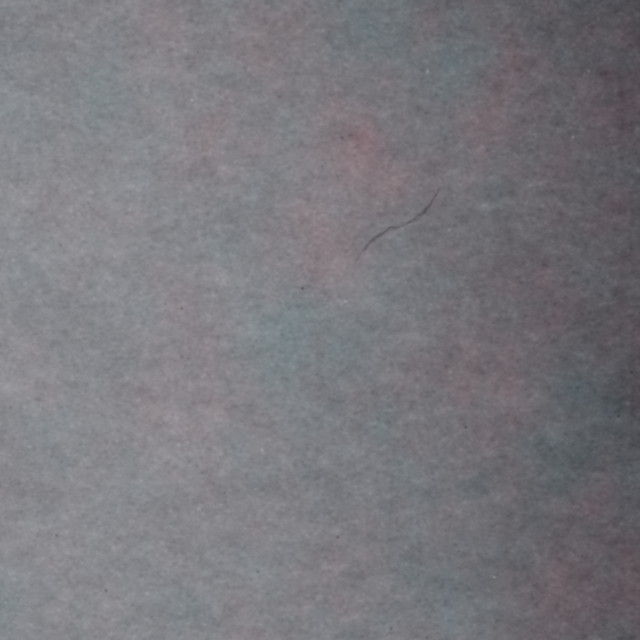
Give the GLSL for this texture, as a three.js fragment shader.

```glsl
// Worn grey plaster: a left-to-right falloff into shadow, covered in soft
// mottling, flat streaks and fine grain, with faint tints and a hairline crack.
// Every irregular layer is cellular noise: one signed soft blob per cell.

varying vec2 vUv;

const vec3 LIGHT_GREY = vec3(0.540, 0.540, 0.558);
const vec3 SHADOW_GREY = vec3(0.335, 0.325, 0.347);
const float FALLOFF_POWER = 2.2;
const float SHADOW_LEAN = 0.05;     // the shadow reaches further in at the top
const float TOP_DIM = 0.025;

const vec2 CLOUD_CELLS = vec2(7.0, 9.0);
const vec2 STREAK_CELLS = vec2(20.0, 42.0);
const vec2 MOTTLE_CELLS = vec2(55.0, 80.0);
const vec2 GRAIN_CELLS = vec2(135.0, 165.0);
const vec2 FINE_CELLS = vec2(240.0, 270.0);
const float CLOUD_GAIN = 0.016;
const float STREAK_GAIN = 0.020;
const float MOTTLE_GAIN = 0.020;
const float GRAIN_GAIN = 0.030;
const float FINE_GAIN = 0.016;

const vec3 TINT_AXIS = vec3(-0.020, 0.007, 0.006);   // mauve to teal
const vec2 TINT_CELLS = vec2(9.0, 8.0);

const vec2 CRACK_CENTER = vec2(0.620, 0.645);
const float CRACK_SLOPE = 0.35;
const float CRACK_BEND = 117.0;
const float CRACK_HALF_LENGTH = 0.066;
const float CRACK_WIDTH = 0.0022;
const float CRACK_DEPTH = 0.13;

const float SPECK_CELLS = 16.0;
const float SPECK_RADIUS = 0.0045;
const float SPECK_SHARE = 0.09;
const float SPECK_GAIN = 0.09;

// Three random values per cell.
vec3 hash3(vec2 cell) {
  vec3 p = fract(cell.xyx * vec3(0.1031, 0.1030, 0.0973));
  p += dot(p, p.yxz + 33.33);
  return fract((p.xxy + p.yzz) * p.zyx);
}

// Signed cellular noise: the sum of light and dark blobs in nearby cells.
float blobNoise(vec2 p, float seed) {
  vec2 cell = floor(p);
  vec2 local = p - cell;
  float sum = 0.0;
  for (int j = -1; j <= 1; j++) {
    for (int i = -1; i <= 1; i++) {
      vec2 offset = vec2(float(i), float(j));
      vec3 rnd = hash3(cell + offset + seed);
      vec2 d = offset + rnd.xy - local;
      sum += (rnd.z * 2.0 - 1.0) * exp(-4.0 * dot(d, d));
    }
  }
  return sum;
}

// Mean tone: dark at the right, a little dimmer along the top.
vec3 shadedBase(vec2 uv) {
  float reach = clamp(uv.x + SHADOW_LEAN * (uv.y - 0.5) * uv.x, 0.0, 1.1);
  vec3 tone = mix(LIGHT_GREY, SHADOW_GREY, pow(reach, FALLOFF_POWER));
  return tone - TOP_DIM * smoothstep(0.75, 1.05, uv.y);
}

// Hairline along a cubic, with a wavering edge and faded ends.
float crackMask(vec2 uv) {
  vec2 p = uv - CRACK_CENTER;
  p.y += 0.004 * blobNoise(uv * 75.0, 71.0);
  float curve = p.x * (CRACK_SLOPE + CRACK_BEND * p.x * p.x);
  float slope = CRACK_SLOPE + 3.0 * CRACK_BEND * p.x * p.x;
  float dist = abs(p.y - curve) / sqrt(1.0 + slope * slope);
  float line = exp(-dist * dist / (CRACK_WIDTH * CRACK_WIDTH));
  float ends = 1.0 - smoothstep(0.75, 1.1, abs(p.x) / CRACK_HALF_LENGTH);
  float broken = clamp(0.75 + 0.6 * blobNoise(uv * 60.0, 83.0), 0.25, 1.0);
  return line * ends * broken;
}

// Rare small spots, mostly dark and a few pale.
float specks(vec2 uv) {
  vec2 cell = floor(uv * SPECK_CELLS);
  vec3 rnd = hash3(cell + 131.0);
  vec3 kind = hash3(cell + 197.0);
  vec2 center = (cell + 0.2 + 0.6 * rnd.xy) / SPECK_CELLS;
  float spot = 1.0 - smoothstep(0.0, SPECK_RADIUS, length(uv - center));
  float polarity = kind.x < 0.65 ? -1.0 : 1.0;
  return spot * polarity * step(rnd.z, SPECK_SHARE);
}

void main() {
  vec2 uv = vUv;
  vec3 color = shadedBase(uv);

  // Surface relief, from broad clouds down to grain.
  float relief = CLOUD_GAIN * blobNoise(uv * CLOUD_CELLS, 11.0)
    + STREAK_GAIN * blobNoise(uv * STREAK_CELLS, 23.0)
    + MOTTLE_GAIN * blobNoise(uv * MOTTLE_CELLS, 37.0)
    + GRAIN_GAIN * blobNoise(uv * GRAIN_CELLS, 41.0)
    + FINE_GAIN * blobNoise(uv * FINE_CELLS, 53.0);
  color += relief;

  // Patchy tint, a little stronger in the shadow.
  float tint = blobNoise(uv * TINT_CELLS, 61.0)
    + 0.5 * blobNoise(uv * TINT_CELLS * 3.0, 67.0);
  color += TINT_AXIS * tint * (0.8 + 0.6 * uv.x);

  color += SPECK_GAIN * specks(uv);
  color -= CRACK_DEPTH * crackMask(uv);
  gl_FragColor = vec4(color, 1.0);
}
```
